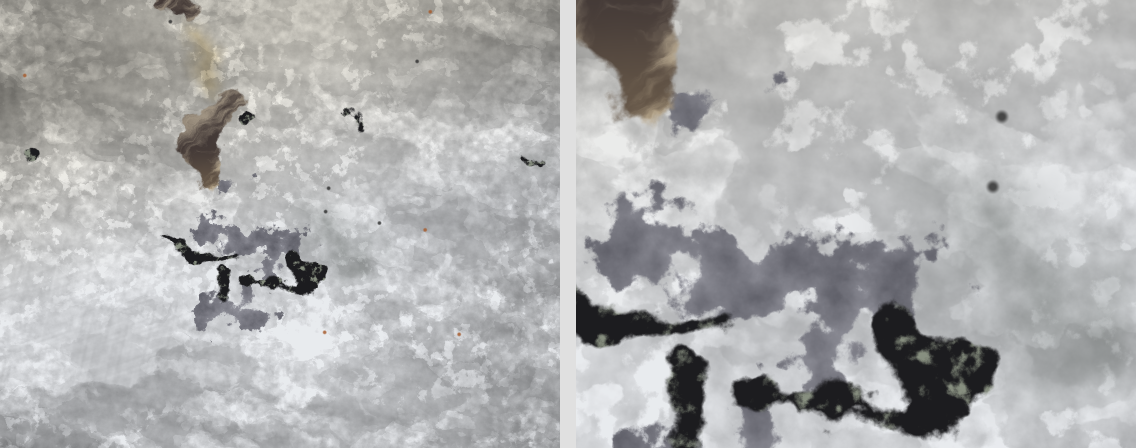
Left: the whole. Right: its middle third, enlarged.
This texture is drawn by a Shadertoy shader. Its source:

```glsl
// Pale translucent mineral under a microscope: streaked grey body, ragged frosty
// flakes from thresholded fbm, a bright plate, and dark and brown inclusions
// made of tapered capsules whose edges are roughened by noise.

float hash(vec2 p) {
    vec3 h = fract(vec3(p.xyx) * 0.1031);
    h += dot(h, h.yzx + 33.33);
    return fract((h.x + h.y) * h.z);
}

float noise(vec2 p) {
    vec2 i = floor(p), f = fract(p);
    f = f * f * (3.0 - 2.0 * f);
    return mix(mix(hash(i), hash(i + vec2(1, 0)), f.x),
               mix(hash(i + vec2(0, 1)), hash(i + vec2(1, 1)), f.x), f.y);
}

float fbm(vec2 p) {
    float sum = 0.0, amp = 0.5;
    for (int i = 0; i < 6; i++) {
        sum += amp * noise(p);
        p = mat2(1.6, 1.2, -1.2, 1.6) * p + 5.7;
        amp *= 0.5;
    }
    return sum;
}

// Distance to a capsule whose radius runs from ra to rb
float shard(vec2 p, vec2 a, vec2 b, float ra, float rb) {
    vec2 ab = b - a;
    float h = clamp(dot(p - a, ab) / dot(ab, ab), 0.0, 1.0);
    return length(p - a - ab * h) - mix(ra, rb, h);
}

float cover(float d, float soft) { return 1.0 - smoothstep(-soft, soft, d); }

void mainImage(out vec4 fragColor, in vec2 fragCoord) {
    vec2 uv = fragCoord / iResolution.xy;
    vec2 p = vec2(uv.x * 1.25, uv.y);
    vec2 wobble = vec2(fbm(p * 18.0), fbm(p * 18.0 + 31.0)) - 0.5;
    vec2 q = p + 0.06 * wobble;
    float grain = fbm(p * 65.0);
    float rough = fbm(p * 38.0 + 9.0) - 0.5;

    // Cloudy body with faint streaks falling to the right
    vec2 along = mat2(0.985, 0.174, -0.174, 0.985) * p;
    float tone = 0.645 + 0.24 * (fbm(p * 2.6 + 3.0) - 0.5);
    tone += 0.17 * (fbm(along * vec2(5, 24)) - 0.5) + 0.13 * (grain - 0.5);
    tone += 0.07 * exp(-6.0 * dot(p - vec2(0.6, 0.55), p - vec2(0.6, 0.55)));
    tone -= 0.08 * smoothstep(0.5, 0.95, length(uv - 0.5) * 1.3);
    tone -= 0.06 * smoothstep(0.3, 0.0, length(p - vec2(0.1, 0.9)));

    // Overlapping ragged flakes, finer with each layer
    for (int i = 0; i < 4; i++) {
        float k = float(i);
        float f = fbm(along * vec2(3.0, 4.6) * (1.0 + 0.9 * k) + 17.3 * k + wobble * 0.5);
        float edge = 0.55 + 0.018 * k;
        tone += 0.06 * smoothstep(edge, edge + 0.03, f) * (0.4 + 1.2 * grain);
    }

    // Frost specks gathered in drifts
    float drift = smoothstep(0.42, 0.65, fbm(p * 5.0 + 40.0));
    tone += 0.13 * drift * smoothstep(0.56, 0.68, fbm(p * 48.0 + 12.0));

    // Bright plate: crisp lower rim, fading upward, with fine scratches
    vec2 notched = q + vec2(0.0, 0.09 * (fbm(vec2(p.x * 9.0, 2.0)) - 0.5));
    float plateEdge = length((notched - vec2(0.2, 0.33)) / vec2(0.29, 0.17)) - 1.0;
    plateEdge += 0.9 * (fbm(p * 7.0 + 20.0) - 0.5);
    float plate = cover(plateEdge, mix(0.03, 0.4, smoothstep(0.25, 0.45, p.y)));
    float scratch = noise(vec2(dot(p, vec2(14, 5)), dot(p, vec2(-60, 170))));
    scratch += noise(vec2(dot(p, vec2(150, -35)), dot(p, vec2(4, 12))));
    tone = mix(tone, 0.6 * tone + 0.37 + 0.045 * (scratch - 1.0), plate * 0.85);
    tone -= 0.07 * cover(abs(plateEdge - 0.1), 0.12) * smoothstep(0.27, 0.2, p.y);

    // Warm light above, cooler to the lower right
    vec3 warm = vec3(1.015, 1.0, 0.955), cool = vec3(0.99, 1.0, 1.015);
    vec3 col = min(tone, 0.92) * mix(warm, cool, smoothstep(0.95, 0.35, p.y + 0.25 * (0.5 - p.x)));

    // Blurred shadows of buried grains
    float buried = cover(shard(q, vec2(0.71, 0.5), vec2(0.78, 0.43), 0.035, 0.05), 0.06);
    buried = max(buried, 0.7 * cover(shard(q, vec2(1.15, 0.64), vec2(1.22, 0.63), 0.005, 0.01), 0.025));
    col = mix(col, vec3(0.42, 0.44, 0.43), buried * (0.45 + 0.7 * rough));

    // Violet-grey windows broken by frost
    float window = shard(q, vec2(0.46, 0.49), vec2(0.57, 0.46), 0.022, 0.03);
    window = min(window, shard(q, vec2(0.48, 0.3), vec2(0.56, 0.31), 0.025, 0.03));
    window = min(window, shard(q, vec2(0.5, 0.6), vec2(0.54, 0.605), 0.012, 0.01));
    window = min(window, shard(q, vec2(0.6, 0.4), vec2(0.64, 0.45), 0.025, 0.025));
    col = mix(col, vec3(0.44, 0.44, 0.48) + 0.4 * rough, 0.85 * cover(window + 0.13 * rough, 0.006));

    // Bent brown crystal with glossy ridges, and a second at the top rim
    float brown = shard(q, vec2(0.52, 0.775), vec2(0.43, 0.69), 0.026, 0.038);
    brown = min(brown, shard(q, vec2(0.44, 0.69), vec2(0.455, 0.6), 0.042, 0.028));
    brown = min(brown, shard(q, vec2(0.35, 1.0), vec2(0.42, 0.985), 0.02, 0.022));
    float ridge = fbm(vec2(dot(q, vec2(9, 7)), dot(q, vec2(-30, 38))));
    vec3 amber = mix(vec3(0.24, 0.2, 0.19), vec3(0.62, 0.57, 0.5), smoothstep(0.3, 0.72, ridge));
    amber += vec3(0.14, 0.12, 0.07) * smoothstep(0.68, 0.58, p.y);
    float stain = cover(shard(q, vec2(0.44, 0.93), vec2(0.47, 0.82), 0.02, 0.025), 0.03);
    col = mix(col, col * vec3(0.97, 0.92, 0.8), stain);
    col = mix(col, amber, 0.95 * cover(brown + 0.03 * rough, 0.004));

    // Black shards with greenish glints
    float black = shard(q, vec2(0.35, 0.475), vec2(0.44, 0.428), 0.003, 0.017);
    black = min(black, shard(q, vec2(0.44, 0.43), vec2(0.53, 0.428), 0.014, 0.002));
    black = min(black, shard(q, vec2(0.65, 0.42), vec2(0.685, 0.385), 0.025, 0.03));
    black = min(black, shard(q, vec2(0.54, 0.368), vec2(0.69, 0.36), 0.006, 0.014));
    black = min(black, shard(q, vec2(0.49, 0.385), vec2(0.515, 0.33), 0.008, 0.004));
    black = min(black, shard(q, vec2(0.775, 0.748), vec2(0.805, 0.705), 0.007, 0.011));
    black = min(black, shard(q, vec2(0.54, 0.725), vec2(0.55, 0.73), 0.013, 0.01));
    black = min(black, shard(q, vec2(0.069, 0.655), vec2(0.071, 0.638), 0.007, 0.005));
    black = min(black, shard(q, vec2(1.16, 0.637), vec2(1.21, 0.627), 0.001, 0.004));
    float glint = smoothstep(0.5, 0.75, fbm(p * 80.0 + 4.0));
    vec3 ink = vec3(0.11, 0.11, 0.12) + vec3(0.42, 0.45, 0.38) * glint;
    col = mix(col, ink, cover(black + 0.04 * rough, 0.004));

    // Sparse tiny rust and black dots
    vec2 cell = floor(p * 9.0);
    vec2 spot = cell + 0.2 + 0.6 * vec2(hash(cell + 3.0), hash(cell + 8.0));
    float dotMask = cover(length(p * 9.0 - spot) - 0.035, 0.02) * step(0.86, hash(cell + 51.0));
    vec3 dotColor = mix(vec3(0.2), vec3(0.65, 0.36, 0.18), step(0.5, hash(cell + 70.0)));
    fragColor = vec4(mix(col, dotColor, 0.85 * dotMask), 1.0);
}
```
